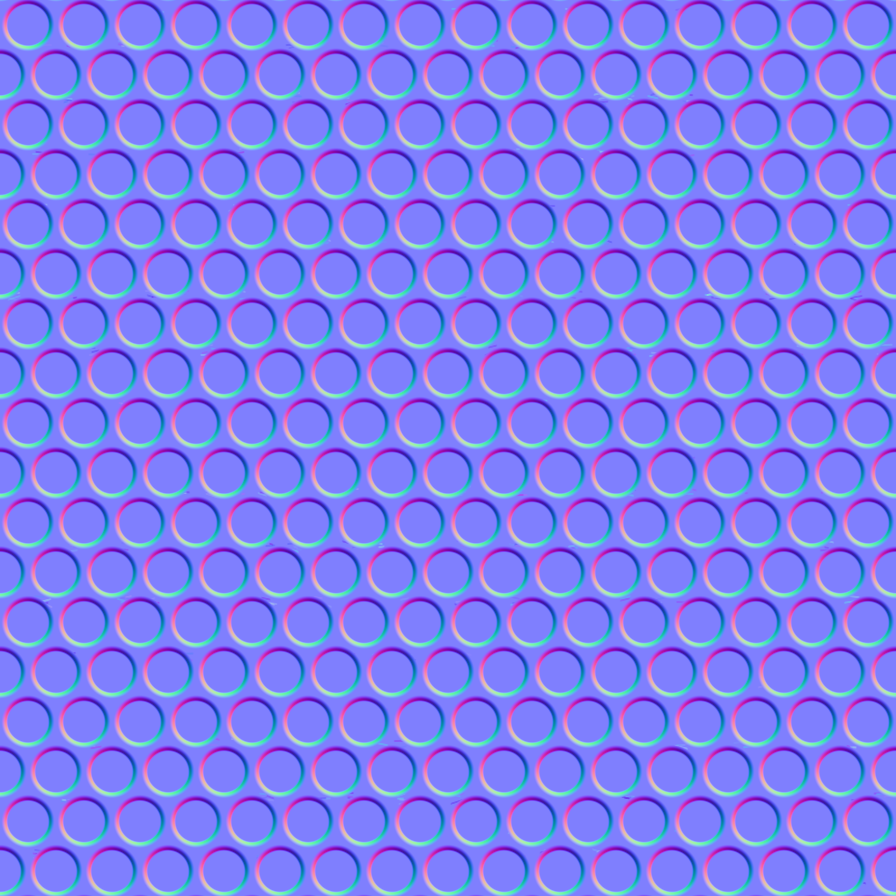
This texture map is drawn by a WebGL 1 fragment shader. Its source:

```glsl
precision highp float;
// Tangent-space normal map of a perforated sheet: staggered round holes with
// bevelled rims, 16 across by 18 rows, plus sparse hairline scratches on the land.
// The rim tilt is a radial profile around the nearest hole of a wrapped lattice.

uniform vec2 u_resolution;

// Sine-free hash giving two values in 0..1
vec2 hash22(vec2 p) {
  vec3 q = fract(p.xyx * vec3(0.1031, 0.1030, 0.0973));
  q += dot(q, q.yzx + 33.33);
  return fract((q.xx + q.yz) * q.zy);
}

// Offset from the nearest hole centre, in units of the column spacing
vec2 nearestHole(vec2 uv) {
  vec2 p = uv * 16.0;
  float rowHeight = 16.0 / 18.0;
  vec2 nearest = vec2(9.0);
  for (int i = -1; i <= 1; i++) {
    float row = floor(p.y / rowHeight) + float(i);
    float stagger = 0.5 * mod(row, 2.0);
    vec2 centre = vec2(floor(p.x - stagger + 0.5) + stagger, (row + 0.5) * rowHeight);
    vec2 offset = p - centre;
    if (dot(offset, offset) < dot(nearest, nearest)) nearest = offset;
  }
  return nearest;
}

// Sharp inner edge, softer fade towards the land
float rimTilt(float r) {
  return 0.96 * smoothstep(0.352, 0.392, r) * (1.0 - smoothstep(0.402, 0.483, r));
}

// Clusters of short, nearly level strokes in a few cells of a 32 by 32 grid
vec2 scratchTilt(vec2 uv) {
  vec2 cell = floor(uv * 32.0);
  vec2 local = fract(uv * 32.0);
  vec2 tilt = vec2(0.0);
  float present = step(hash22(cell + 71.0).x, 0.3);
  for (int i = 0; i < 4; i++) {
    vec2 seed = cell + float(i) * vec2(37.0, 53.0);
    vec2 place = hash22(seed + 5.0);
    vec2 shape = hash22(seed + 19.0);
    vec2 d = local - mix(vec2(0.3), vec2(0.7), place);
    d.y -= d.x * (shape.x - 0.5) * 0.7;
    float halfLength = mix(0.06, 0.24, shape.y);
    float stroke = (1.0 - smoothstep(0.015, 0.055, abs(d.y)))
                 * (1.0 - smoothstep(halfLength - 0.05, halfLength + 0.03, abs(d.x)));
    tilt += stroke * (hash22(seed + 43.0) - 0.5) * vec2(0.35, 0.7);
  }
  return tilt * present;
}

void main() {
  vec2 uv = gl_FragCoord.xy / u_resolution;
  vec2 offset = nearestHole(uv);
  float r = length(offset);

  // Rims slope down towards the hole centre
  vec2 slope = -offset / max(r, 0.001) * rimTilt(r);

  // Scratches only mark the raised land
  slope += scratchTilt(uv) * smoothstep(0.45, 0.485, r);

  // Pack the unit normal into colour
  float height = sqrt(max(1.0 - dot(slope, slope), 0.0));
  vec3 normal = vec3(slope, height);
  gl_FragColor = vec4(normal * 0.5 + vec3(0.497, 0.497, 0.495), 1.0);
}
```
